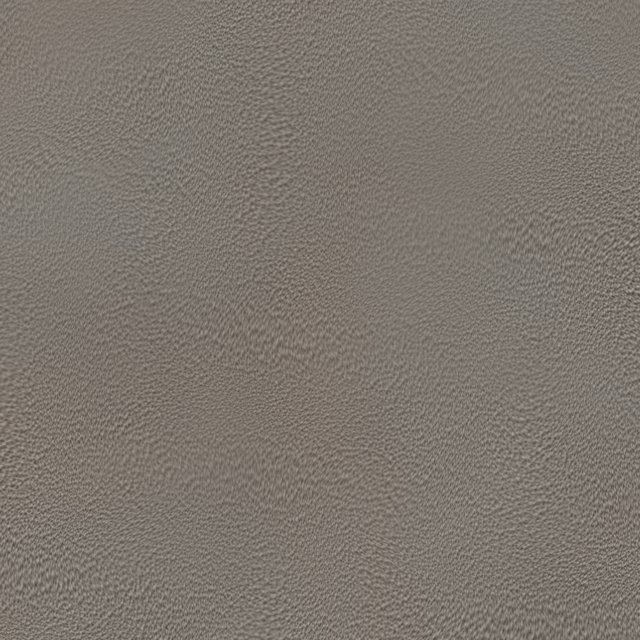
Give the GLSL for this texture, as a Shadertoy shader.

```glsl
vec2 hash2(vec2 p) {
    vec3 h = fract(p.xyx * vec3(0.1031, 0.1030, 0.0973));
    h += dot(h, h.yzx + 33.33);
    return fract((h.xx + h.yz) * h.zy);
}

mat2 rotation(float angle) {
    float c = cos(angle), s = sin(angle);
    return mat2(c, -s, s, c);
}

// Height of rounded pebbles: distance to the nearest scattered cell centre
float pebbles(vec2 p) {
    vec2 cell = floor(p), local = fract(p);
    float nearest = 4.0;
    for (int y = -1; y <= 1; y++)
    for (int x = -1; x <= 1; x++) {
        vec2 corner = vec2(x, y);
        vec2 offset = corner + hash2(cell + corner + 400.0) - local;
        nearest = min(nearest, dot(offset, offset));
    }
    return 1.0 - sqrt(nearest);
}

// Pebbles lit from one side
float relief(vec2 p, vec2 light) {
    return pebbles(p - light) - pebbles(p + light);
}

// Soft irregular patches from folded, layered sines
float clouds(vec2 p) {
    float sum = 0.0, weight = 0.5;
    for (int i = 0; i < 6; i++) {
        p = rotation(1.13) * p * 1.65 + vec2(1.7, 4.1);
        p += 0.6 * sin(p.yx * 0.8 + 2.3);
        sum += weight * sin(p.x + 1.4 * sin(p.y));
        weight *= 0.66;
    }
    return sum;
}

void mainImage(out vec4 fragColor, in vec2 fragCoord) {
    vec2 uv = fragCoord / iResolution.y;

    // Axes running up to the right, gently bent so that the grain wanders
    vec2 along = rotation(0.72) * uv;
    vec2 bent = along + 0.012 * sin(along.yx * vec2(19.0, 23.0) + 2.0 * sin(along * 11.0));

    // Worn and rough areas, drawn out along the diagonal
    float wear = clouds(along * vec2(2.2, 3.4));
    float roughness = clamp(1.0 + 0.5 * wear, 0.5, 1.65);

    // Two sizes of embossed grain
    float grain = 0.72 * relief(bent * vec2(125.0, 180.0), vec2(-0.12, -0.29));
    grain += 0.45 * relief(rotation(0.5) * bent * vec2(215.0, 260.0) + 37.0, vec2(0.16, -0.26));

    // Broad shading and a faint drift between brown and grey-green
    float shade = 0.012 * clouds(along * vec2(2.6, 4.0) + 9.0) - 0.008 * wear;
    float tint = clouds(uv * 3.0 + 21.0);
    vec3 stone = vec3(0.491, 0.463, 0.432) + tint * vec3(-0.006, 0.003, 0.006);

    fragColor = vec4(stone + shade + 0.2 * roughness * grain, 1.0);
}
```
